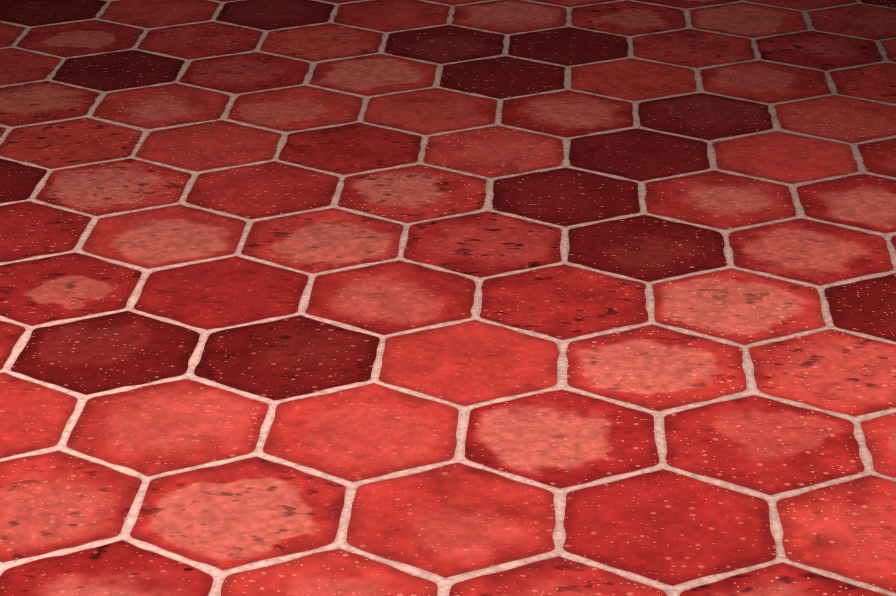
Give the GLSL for this texture, as a Shadertoy shader.

```glsl
// Worn red terracotta floor: pointy-top hexagon tiles with pale grout, seen in
// perspective. A homography maps the canvas to the floor plane; each tile hashes
// its own glaze, worn centre, speckles and scuffs, and light fades with distance.

#define GROUT_HALF 0.024     // half the joint width, in tile widths
#define CORNER_ROUND 0.035   // softness of tile corners
#define EDGE_WOBBLE 0.018    // hand-cut irregularity
#define DARK_SHARE 0.20      // fraction of very dark tiles
#define SPECKLE_CELLS 15.0   // speckle grid cells per tile
#define FAR_LIGHT 0.50       // brightness at the top of the canvas
#define GLAZE_DARK vec3(0.47, 0.105, 0.105)
#define GLAZE_MID vec3(0.68, 0.165, 0.155)
#define GLAZE_BRIGHT vec3(0.81, 0.25, 0.215)
#define BARE_CLAY vec3(0.87, 0.43, 0.365)
#define GROUT_COLOR vec3(0.97, 0.74, 0.67)
#define SPECK_COLOR vec3(0.96, 0.62, 0.52)

float hash(vec2 p) {
    vec3 q = fract(p.xyx * vec3(0.1031, 0.1030, 0.0973));
    q += dot(q, q.yzx + 33.33);
    return fract((q.x + q.y) * q.z);
}

vec2 hash2(vec2 p) { return vec2(hash(p + 11.7), hash(p + 47.3)); }

float noise(vec2 p) {
    vec2 i = floor(p), f = fract(p);
    f = f * f * (3.0 - 2.0 * f);
    return mix(mix(hash(i), hash(i + vec2(1, 0)), f.x),
               mix(hash(i + vec2(0, 1)), hash(i + vec2(1, 1)), f.x), f.y);
}

float fbm(vec2 p) {
    float sum = 0.0, amp = 0.5;
    for (int i = 0; i < 4; i++) {
        sum += amp * noise(p);
        p = mat2(1.6, 1.2, -1.2, 1.6) * p + 7.3;
        amp *= 0.5;
    }
    return sum;
}

// Canvas position (0..1) to floor position; one unit is one tile width
vec2 floorPoint(vec2 uv) {
    mat3 floorToCanvas = mat3(0.2176, 0.0049, -0.0070,
                              0.0489, -0.0761, 0.0755,
                              0.6263, 0.7324, 1.0);
    vec3 q = inverse(floorToCanvas) * vec3(uv.x, 1.0 - uv.y, 1.0);
    return q.xy / q.z * vec2(1.0, 0.866);
}

// Offset from the nearest tile centre
vec2 hexLocal(vec2 p) {
    vec2 r = vec2(1.0, 1.732);
    vec2 a = mod(p, r) - 0.5 * r, b = mod(p - 0.5 * r, r) - 0.5 * r;
    return dot(a, a) < dot(b, b) ? a : b;
}

// Distance inward from the hexagon border, with rounded corners
float hexInset(vec2 p) {
    p = abs(p);
    float a = p.x, b = dot(p, vec2(0.5, 0.866));
    float k = max(CORNER_ROUND - abs(a - b), 0.0);
    return 0.5 - max(a, b) - k * k / (4.0 * CORNER_ROUND);
}

// Scattered small pits and grains
float speckles(vec2 p, float density) {
    vec2 cell = floor(p), centre = 0.3 + 0.4 * hash2(cell);
    float radius = mix(0.10, 0.30, hash(cell + 5.1));
    float dotMask = 1.0 - smoothstep(radius * 0.5, radius, length(fract(p) - centre));
    return dotMask * step(1.0 - density, hash(cell + 91.0));
}

vec3 tileColor(vec2 p, vec2 local, vec2 id, float inset) {
    float kind = hash(id + 3.0), wear = hash(id + 29.0);
    float cloud = fbm(p * 5.0 + id), grain = fbm(p * 24.0);
    float dark = step(kind, DARK_SHARE);

    // Glaze, mottled and deeper toward the rim
    float bright = smoothstep(DARK_SHARE, 1.0, kind + 0.5 * (cloud - 0.47));
    vec3 col = mix(GLAZE_MID, GLAZE_BRIGHT, bright);
    col = mix(col, GLAZE_DARK, dark * 0.92);
    col *= 0.78 + 0.24 * cloud + 0.24 * grain;
    col *= mix(0.84, 1.0, smoothstep(0.0, 0.08, inset + 0.06 * (cloud - 0.5)));

    // Clay laid bare by footsteps, sharp on some tiles and hazy on others
    vec2 centre = (hash2(id + 8.0) - 0.5) * 0.22;
    float size = mix(0.23, 0.40, hash(id + 61.0));
    float soft = mix(0.02, 0.14, hash(id + 17.0));
    float worn = smoothstep(-soft, soft, size - length(local - centre) + 0.3 * (cloud - 0.47));
    worn *= smoothstep(0.02, 0.09, inset) * smoothstep(0.05, 0.8, wear) * (1.0 - 0.8 * dark);
    col = mix(col, BARE_CLAY * (0.80 + 0.42 * grain), 0.85 * worn);

    // Dark scuffs and pale speckles
    float scuff = smoothstep(0.58, 0.76, fbm(p * vec2(11.0, 17.0) + 40.0));
    col *= 1.0 - 0.5 * scuff * pow(hash(id + 73.0), 2.0);
    float specks = speckles(p * SPECKLE_CELLS, 0.20) + speckles(p * SPECKLE_CELLS * 2.1 + 3.7, 0.18);
    return mix(col, SPECK_COLOR, min(specks, 1.0) * mix(0.25, 0.65, hash(id + 37.0)));
}

void mainImage(out vec4 fragColor, in vec2 fragCoord) {
    vec2 uv = fragCoord / iResolution.xy;
    vec2 p = floorPoint(uv);
    vec2 local = hexLocal(p);
    vec2 id = round((p - local) * vec2(2.0, 1.1547)) + 60.0;

    float inset = hexInset(local) + EDGE_WOBBLE * (noise(p * 9.0) - 0.5);
    float aa = max(fwidth(inset), 0.004) * 0.7;
    float tileMask = smoothstep(-aa, aa, inset - GROUT_HALF);

    // Sandy joints, paler at the lower left, shaded next to the tiles
    vec3 grout = GROUT_COLOR * (0.78 + 0.42 * fbm(p * 45.0));
    grout *= mix(1.08, 0.86, uv.x) * mix(1.0, 0.88, smoothstep(0.0, GROUT_HALF, inset));
    vec3 col = mix(grout, tileColor(p, local, id, inset - GROUT_HALF), tileMask);

    // Light falling off toward the far edge and its corners
    float light = mix(1.04, FAR_LIGHT, smoothstep(0.25, 1.08, uv.y));
    light *= 1.0 - 0.9 * smoothstep(0.6, 1.0, uv.y) * pow(abs(uv.x - 0.45), 2.0);
    fragColor = vec4(clamp(col * light, 0.0, 1.0), 1.0);
}
```
